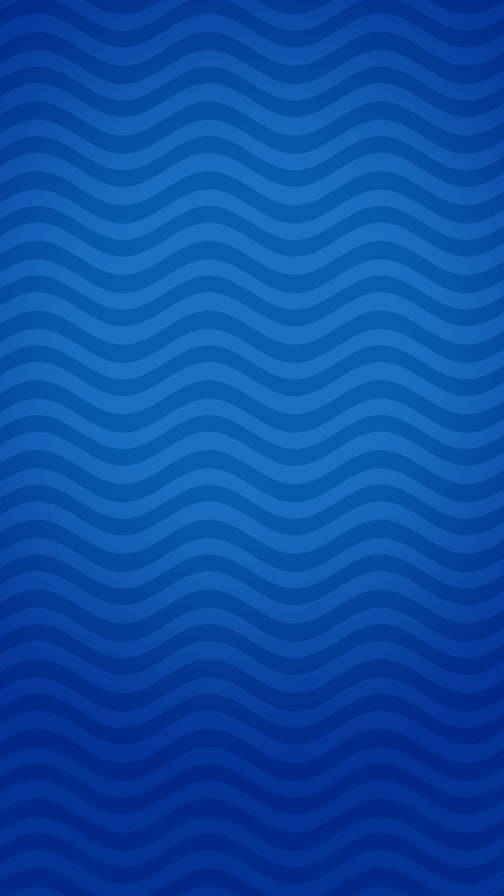
A Shadertoy shader for this pattern:

```glsl
// Stacked light blue wavy bands on a deep blue ground, lit by a soft round glow.

// Coverage of a repeating band; all lengths are fractions of one repeat.
float band(float phase, float center, float halfWidth, float blur) {
    float dist = abs(fract(phase - center + 0.5) - 0.5) - halfWidth;
    return 1.0 - smoothstep(-0.5 * blur, 0.5 * blur, dist);
}

void mainImage(out vec4 fragColor, in vec2 fragCoord) {
    // Height units: x from the middle, y from the bottom
    vec2 p = (fragCoord - vec2(0.5 * iResolution.x, 0.0)) / iResolution.y;

    // Sine displacement, zero at the crests and positive down to the troughs
    float sag = 0.019 * (1.0 - cos(6.2831853 * (p.x + 0.0482) / 0.1917));

    // Each vertical repeat holds one wide and one slightly narrower band
    float phase = (1.0 - p.y - sag) / 0.0778 - 0.193;
    float blur = 1.3 * fwidth(phase);
    float stripes = max(band(phase, 0.131, 0.131, blur),
                        band(phase, 0.643, 0.117, blur));

    // Round glow above the middle, fading to dark corners and base
    float glow = 1.0 - smoothstep(0.14, 0.52, length(p - vec2(0.0, 0.625)));
    vec3 ground = mix(vec3(0.0, 0.155, 0.525), vec3(0.03, 0.365, 0.69), glow);
    vec3 light = mix(vec3(0.01, 0.195, 0.585), vec3(0.105, 0.44, 0.77), glow);

    fragColor = vec4(mix(ground, light, stripes), 1.0);
}
```
